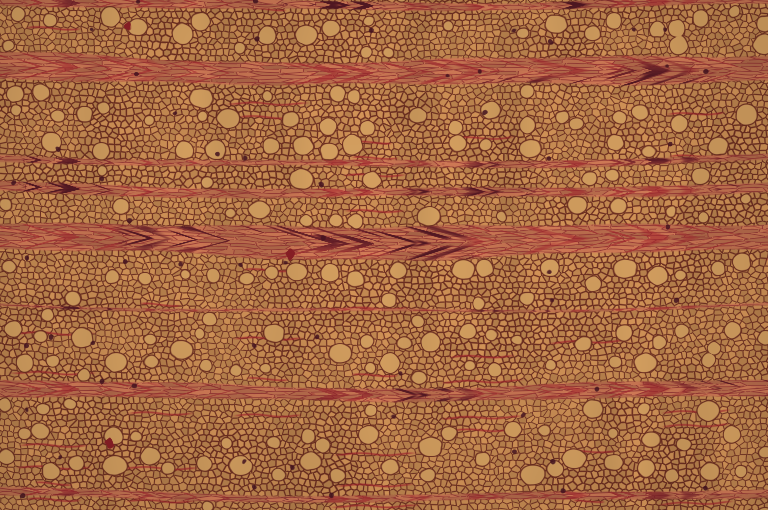
A WebGL 1 fragment shader for this texture:

```glsl
precision highp float;
// Stained wood cross-section: fine cell mesh, round vessels and red horizontal rays.
uniform vec2 u_resolution;

// Lengths are fractions of the canvas height.
const vec2 CELL_SIZE = vec2(0.0132, 0.0120);
const vec2 RAY_CELL_SIZE = vec2(0.050, 0.0068);
const float WALL_HALF = 0.0011;
const float RAY_WALL_HALF = 0.0007;
const float VESSEL_GRID = 0.062;
const float VESSEL_CHANCE = 0.86;
const vec2 VESSEL_RADIUS = vec2(0.0095, 0.0205);
const vec2 DASH_GRID = vec2(0.21, 0.036);
const float DASH_CHANCE = 0.30;
const float SAG = 0.012;

// Height and half-width of the eight rays, in two groups.
const vec4 WIDE_RAY_Y = vec4(0.869, 0.537, 0.240, 0.633);
const vec4 WIDE_RAY_HALF = vec4(0.024, 0.029, 0.014, 0.009);
const vec4 THIN_RAY_Y = vec4(1.000, 0.690, 0.402, 0.035);
const vec4 THIN_RAY_HALF = vec4(0.008, 0.006, 0.0025, 0.007);

const vec3 VESSEL = vec3(0.80, 0.60, 0.36);
const vec3 LUMEN = vec3(0.77, 0.54, 0.32);
const vec3 WALL = vec3(0.41, 0.17, 0.12);
const vec3 RAY_FILL = vec3(0.75, 0.44, 0.31);
const vec3 RAY_WALL = vec3(0.55, 0.19, 0.19);
const vec3 CRIMSON = vec3(0.62, 0.14, 0.17);
const vec3 STAIN = vec3(0.26, 0.07, 0.12);

float hash(vec2 p) {
  return fract(sin(dot(p, vec2(127.1, 311.7))) * 43758.55);
}

vec2 hash2(vec2 p) {
  return vec2(hash(p), hash(p + 37.3));
}

float noise(vec2 p) {
  vec2 i = floor(p), f = fract(p);
  f = f * f * (3.0 - 2.0 * f);
  return mix(mix(hash(i), hash(i + vec2(1.0, 0.0)), f.x),
             mix(hash(i + vec2(0.0, 1.0)), hash(i + 1.0), f.x), f.y);
}

// Voronoi mesh: x = distance to the nearest wall, y = random value of the cell.
vec2 cellMesh(vec2 p, vec2 size, vec2 jitter) {
  vec2 q = p / size, base = floor(q), near = vec2(0.0), next = vec2(0.0);
  float d1 = 99.0, d2 = 99.0, tone = 0.0;
  for (int j = -1; j <= 1; j++) {
    for (int i = -1; i <= 1; i++) {
      vec2 id = base + vec2(float(i), float(j));
      float stagger = 0.4 * (mod(id.y, 2.0) - 0.5);
      vec2 r = id + 0.5 + vec2(stagger, 0.0) + (hash2(id) - 0.5) * jitter - q;
      float d = dot(r, r);
      if (d < d1) {
        d2 = d1; next = near;
        d1 = d; near = r; tone = hash(id + 5.7);
      } else if (d < d2) {
        d2 = d; next = r;
      }
    }
  }
  return vec2(0.5 * (d2 - d1) / length((next - near) / size), tone);
}

// x = signed distance to the closest ray edge, y = offset from its centre.
vec2 nearerRay(vec2 best, vec2 p, float y, float halfWidth) {
  float swell = 1.0 + 0.13 * sin(p.x * 5.0 + y * 31.0) + 0.08 * sin(p.x * 17.0 + y * 57.0);
  float offset = p.y - y - 0.003 * sin(p.x * 7.0 + y * 23.0);
  float d = abs(offset) - halfWidth * swell;
  return d < best.x ? vec2(d, offset) : best;
}

vec2 rays(vec2 p) {
  vec2 best = vec2(9.0);
  for (int i = 0; i < 4; i++) {
    best = nearerRay(best, p, WIDE_RAY_Y[i], WIDE_RAY_HALF[i]);
    best = nearerRay(best, p, THIN_RAY_Y[i], THIN_RAY_HALF[i]);
  }
  return best;
}

// Signed distance to the closest vessel; vessels keep clear of the rays.
float vessels(vec2 p) {
  float best = 9.0;
  vec2 base = floor(p / VESSEL_GRID);
  for (int j = -1; j <= 1; j++) {
    for (int i = -1; i <= 1; i++) {
      vec2 id = base + vec2(float(i), float(j));
      vec2 centre = (id + 0.5 + 0.72 * (hash2(id + 11.0) - 0.5)) * VESSEL_GRID;
      float radius = mix(VESSEL_RADIUS.x, VESSEL_RADIUS.y, hash(id + 23.0));
      float stretch = mix(0.82, 1.06, hash(id + 41.0));
      float d = length((p - centre) * vec2(stretch, 1.0)) - radius;
      bool present = hash(id + 3.0) < VESSEL_CHANCE && rays(centre).x > radius * 0.9;
      if (present) best = min(best, d);
    }
  }
  return best;
}

// Signed distance to a sparse dot kept inside its grid square.
float speck(vec2 p, float grid, float radius, float chance) {
  vec2 id = floor(p / grid);
  vec2 centre = (id + 0.25 + 0.5 * hash2(id + 61.0)) * grid;
  return hash(id + 83.0) < chance ? length(p - centre) - radius : 1.0;
}

void main() {
  vec2 uv = gl_FragCoord.xy / u_resolution;
  vec2 p = gl_FragCoord.xy / u_resolution.y;
  float aa = 0.75 / u_resolution.y;
  p.y += SAG * sin(3.1416 * uv.x);
  vec2 warped = p + 0.006 * (vec2(noise(p * 19.0), noise(p * 19.0 + 50.0)) - 0.5);

  // Cell mesh, with walls that thicken in patches
  vec2 cell = cellMesh(warped, CELL_SIZE, vec2(0.75, 0.6));
  float wallHalf = WALL_HALF * mix(0.7, 1.4, noise(p * vec2(9.0, 15.0)));
  vec3 lumen = LUMEN * mix(0.90, 1.05, cell.y);
  vec3 color = mix(WALL, lumen, smoothstep(wallHalf - aa, wallHalf + aa, cell.x));

  // Short crimson dashes along the rows
  vec2 dashId = floor(p / DASH_GRID);
  vec2 dashPos = p - (dashId + vec2(0.5, 0.3 + 0.4 * hash(dashId + 7.0))) * DASH_GRID;
  float dashLength = DASH_GRID.x * mix(0.15, 0.46, hash(dashId + 13.0));
  dashPos.y += 0.002 * sin(p.x * 60.0);
  float dash = 1.0 - smoothstep(0.0012 - aa, 0.0022 + aa, abs(dashPos.y));
  dash *= 1.0 - smoothstep(dashLength * 0.7, dashLength, abs(dashPos.x));
  color = mix(color, CRIMSON, 0.75 * dash * step(hash(dashId), DASH_CHANCE));

  // Rays: long cells, slanted streaks and dark stain
  vec2 ray = rays(p);
  vec2 fibre = cellMesh(warped, RAY_CELL_SIZE, vec2(0.9, 0.6));
  vec3 rayColor = mix(RAY_WALL, RAY_FILL * mix(0.88, 1.06, fibre.y),
                      smoothstep(RAY_WALL_HALF - aa, RAY_WALL_HALF + aa, fibre.x));
  float slant = abs(ray.y) + 0.3 * p.x;
  float streak = smoothstep(0.55, 0.85, noise(vec2(p.x * 14.0, slant * 260.0)));
  float patchy = noise(p * vec2(7.0, 11.0) + 9.0);
  rayColor = mix(rayColor, CRIMSON, 0.6 * streak);
  rayColor = mix(rayColor, STAIN, 0.85 * streak * smoothstep(0.52, 0.8, patchy));
  color = mix(color, rayColor, 1.0 - smoothstep(-aa - 0.001, aa + 0.001, ray.x));

  // Vessels with a dark rim
  float vessel = vessels(p) + 0.003 * (noise(p * 90.0) - 0.5);
  color = mix(color, WALL, 1.0 - smoothstep(WALL_HALF - aa, WALL_HALF + aa, vessel));
  color = mix(color, VESSEL, 1.0 - smoothstep(-WALL_HALF - aa, aa - WALL_HALF, vessel));

  // Dark specks and a few larger crimson flecks
  float ragged = 0.010 * (noise(p * 130.0) - 0.5);
  float dot1 = speck(p, 0.075, 0.0045, 0.22) + 0.4 * ragged;
  float fleck = speck(p, 0.36, 0.009, 0.25) + ragged;
  color = mix(color, STAIN, 0.85 * (1.0 - smoothstep(-aa, aa, dot1)));
  color = mix(color, CRIMSON * 0.85, 1.0 - smoothstep(-aa, aa, fleck));

  // Faint growth bands and darker corners
  vec2 fromCentre = uv - 0.5;
  color *= mix(0.95, 1.03, noise(vec2(p.x * 16.0, p.y * 1.5)));
  color *= 1.02 - 0.16 * dot(fromCentre, fromCentre);
  gl_FragColor = vec4(color, 1.0);
}
```
